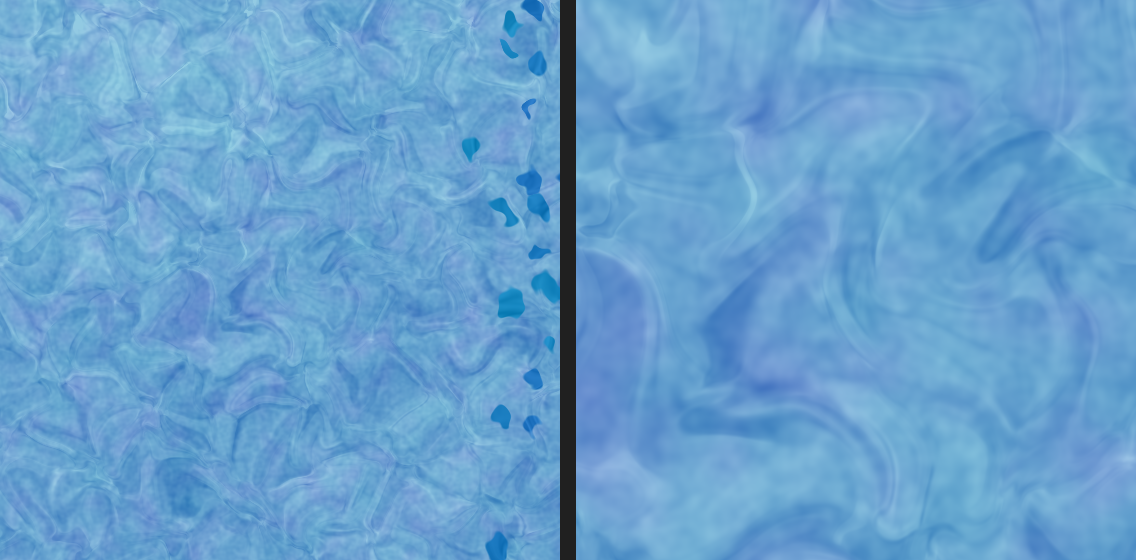
Left: the whole. Right: its middle third, enlarged.
Give the GLSL for this texture, as a WebGL 2 fragment shader.

```glsl
#version 300 es
precision highp float;
// Dabbed sky-blue paint with small curling strokes, violet tints and deep blue flecks at the right.

#define BASE_COLOR vec3(0.413, 0.637, 0.819)
#define TONE_STEP vec3(0.068, 0.058, 0.029)
#define VIOLET_TINT vec3(0.034, -0.030, 0.012)
#define FLECK_BLUE vec3(0.09, 0.40, 0.74)
#define FLECK_TEAL vec3(0.05, 0.54, 0.75)
#define WARP 0.75
#define WARP_SCALE 9.0
#define MARBLE_SCALE 17.0
#define STREAK_SCALE vec2(20.0, 60.0)
#define FLECK_CELLS 14.0
#define GRAIN 0.9
#define CONTRAST 1.0

uniform vec2 u_resolution;
out vec4 fragColor;

vec2 hash22(vec2 cell) {
    vec3 h = fract(cell.xyx * vec3(0.1031, 0.1030, 0.0973));
    h += dot(h, h.yzx + 33.33);
    return fract((h.xx + h.yz) * h.zy);
}

// Gradient noise, centred on zero
float noise(vec2 p) {
    vec2 i = floor(p), f = fract(p);
    vec2 u = f * f * f * (f * (f * 6.0 - 15.0) + 10.0);
    vec2 e = vec2(0.0, 1.0);
    float a = dot(hash22(i) * 2.4 - 1.2, f);
    float b = dot(hash22(i + e.yx) * 2.4 - 1.2, f - e.yx);
    float c = dot(hash22(i + e.xy) * 2.4 - 1.2, f - e.xy);
    float d = dot(hash22(i + e.yy) * 2.4 - 1.2, f - e.yy);
    return mix(mix(a, b, u.x), mix(c, d, u.x), u.y);
}

float fbm(vec2 p) {
    float sum = 0.0, gain = 1.0;
    for (int k = 0; k < 4; k++) {
        sum += gain * noise(p);
        p = mat2(0.8, 0.6, -0.6, 0.8) * p * 1.9 + 17.3;
        gain *= 0.55;
    }
    return sum;
}

// Repeated displacement that folds the strokes into curls
vec2 curlWarp(vec2 p) {
    float freq = WARP_SCALE;
    for (int k = 0; k < 3; k++) {
        vec2 s = p * freq + 31.7 * float(k);
        p += WARP / freq * vec2(noise(s), noise(s + 57.1));
        freq *= 2.0;
    }
    return p;
}

// Ragged flecks, denser to the right: x = coverage, y = hue choice
vec2 flecks(vec2 p) {
    vec2 ragged = p + 0.022 * vec2(noise(p * 34.0), noise(p * 34.0 + 9.4));
    vec2 cell = floor(ragged * FLECK_CELLS);
    vec2 result = vec2(0.0);
    for (int j = -1; j <= 1; j++)
    for (int i = -1; i <= 1; i++) {
        vec2 id = cell + vec2(i, j);
        vec2 place = hash22(id + 5.0), pick = hash22(id + 71.0);
        vec2 center = (id + 0.15 + 0.7 * place) / FLECK_CELLS;
        float chance = 0.6 * smoothstep(0.78, 1.02, center.x);
        vec2 d = ragged - center;
        d.x += (place.y - 0.3) * 0.8 * d.y;
        float radius = mix(0.011, 0.026, pick.y);
        float dist = length(d * vec2(1.15, 0.85));
        float cover = (1.0 - smoothstep(radius * 0.75, radius, dist)) * step(pick.x, chance);
        if (cover > result.x) result = vec2(cover, place.x);
    }
    return result;
}

void main() {
    vec2 p = gl_FragCoord.xy / min(u_resolution.x, u_resolution.y);
    vec2 q = curlWarp(p + 3.0);

    // Broad light and shade, paler towards the upper left
    float pale = smoothstep(0.35, 1.1, p.y - 0.35 * p.x + 0.15);
    float tone = 0.95 * noise(p * 4.0 + 11.0) + 0.9 * pale - 0.1;

    // Marbling, short strokes in two directions, and grain
    tone += 1.75 * fbm(q * MARBLE_SCALE);
    vec2 slanted = mat2(0.5, 0.87, -0.87, 0.5) * q;
    float side = smoothstep(-0.12, 0.12, noise(p * 9.0 + 40.0));
    tone += 1.4 * mix(noise(q * STREAK_SCALE), noise(slanted * STREAK_SCALE), side);
    tone += GRAIN * (noise(p * 70.0) + 0.7 * noise(p * 125.0 + 7.0));

    // Dark dabs, broken creases and light licks of paint
    float dab = smoothstep(0.28, 0.4, noise(q * 15.0 + 23.0));
    float creaseMask = smoothstep(0.05, 0.3, noise(p * 14.0 + 63.0));
    float crease = 1.0 - smoothstep(0.0, 0.12, abs(noise(q * 14.0 + 81.0)));
    float lick = smoothstep(0.22, 0.4, noise(q * vec2(34.0, 20.0) + 95.0));
    tone += 0.9 * lick * (0.5 + pale) - 1.1 * dab - 0.9 * crease * creaseMask;

    tone = clamp(tone * CONTRAST, -2.8, 2.5);
    vec3 color = BASE_COLOR + TONE_STEP * tone;

    // Violet drift of hue, with only a little green
    float hue = 1.4 * noise(q * 10.0 + 130.0) + 1.2 * noise(p * 24.0 + 150.0);
    hue = max(hue, 0.45 * hue);
    color += VIOLET_TINT * (hue - 0.15 * pale - 0.1);

    vec2 fleck = flecks(p);
    vec3 fleckColor = mix(FLECK_BLUE, FLECK_TEAL, fleck.y) + 0.12 * noise(q * 40.0);
    color = mix(color, fleckColor, 0.9 * fleck.x);

    fragColor = vec4(clamp(color, 0.0, 1.0), 1.0);
}
```
